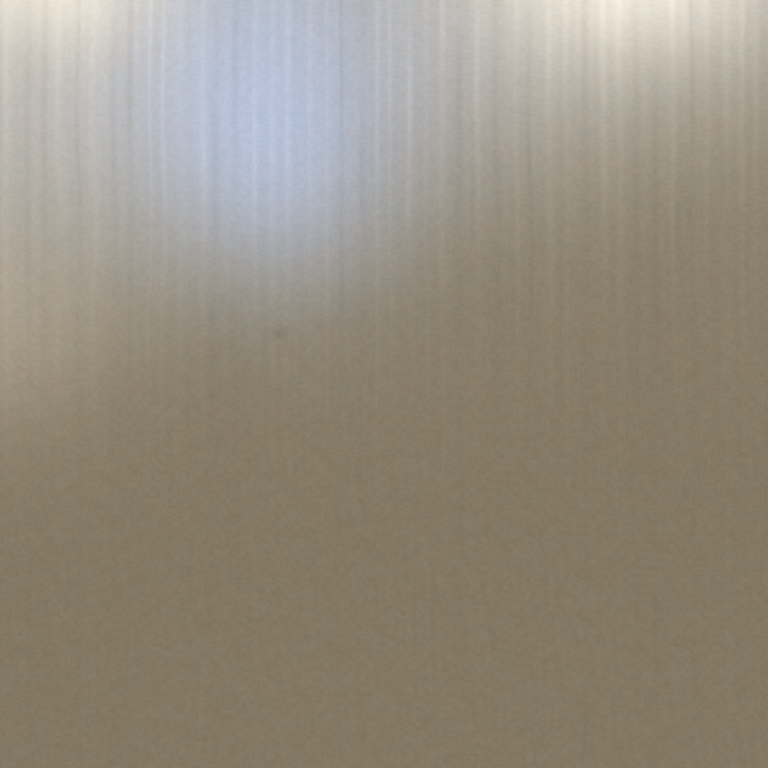
Write a Shadertoy shader that draws this texture.

```glsl
const vec3 LOW_METAL = vec3(0.515, 0.470, 0.388);
const vec3 MID_METAL = vec3(0.560, 0.525, 0.450);
const vec3 SILVER = vec3(0.695, 0.680, 0.655);
const vec3 SKY = vec3(0.715, 0.765, 0.870);
const vec3 WARM = vec3(0.740, 0.695, 0.610);
const vec3 LAMP = vec3(0.965, 0.935, 0.875);
const float GROOVES = 44.0;
const float GROOVE_DEPTH = 0.055;
const float GRAIN_SCALE = 300.0;
const float GRAIN_DEPTH = 0.036;
const float TINT_DEPTH = 0.012;

float hash(vec2 p) {
    return fract(sin(dot(p, vec2(127.1, 311.7))) * 43758.5453);
}

float noise(vec2 p) {
    vec2 cell = floor(p);
    vec2 f = fract(p);
    f = f * f * (3.0 - 2.0 * f);
    float bottom = mix(hash(cell), hash(cell + vec2(1.0, 0.0)), f.x);
    float top = mix(hash(cell + vec2(0.0, 1.0)), hash(cell + 1.0), f.x);
    return mix(bottom, top, f.y);
}

float glow(vec2 p, vec2 center, vec2 radius) {
    vec2 d = (p - center) / radius;
    return exp(-dot(d, d));
}

// Blurred reflections on the sheet
vec3 reflections(vec2 p) {
    vec3 color = mix(LOW_METAL, MID_METAL, smoothstep(0.2, 0.85, p.y - 0.1 * p.x));
    color = mix(color, SILVER, smoothstep(0.40, 0.86, p.y - 0.3 * p.x));
    color = mix(color, WARM, 0.40 * glow(p, vec2(0.0, 0.58), vec2(0.15, 0.15)));
    vec2 leaning = p + vec2(0.15 * (p.y - 0.84), 0.0);
    color = mix(color, SKY, 0.90 * glow(leaning, vec2(0.335, 0.85), vec2(0.15, 0.19)));
    color = mix(color, SKY, 0.40 * glow(p, vec2(0.36, 0.93), vec2(0.25, 0.20)));
    color = mix(color, LAMP, 0.28 * glow(p, vec2(0.06, 1.0), vec2(0.20, 0.24)));
    color = mix(color, LAMP, 0.30 * glow(p, vec2(0.80, 1.0), vec2(0.23, 0.19)));
    color = mix(color, LAMP, 0.92 * glow(p, vec2(0.07, 1.03), vec2(0.13, 0.09)));
    return mix(color, LAMP, min(1.0, 1.1 * glow(p, vec2(0.82, 1.04), vec2(0.17, 0.10))));
}

// Soft vertical ridges, each jittered and broken along its length
float grooves(vec2 p) {
    float x = p.x * GROOVES + 0.25 * (noise(vec2(p.x * 9.0, p.y * 7.0)) - 0.5);
    float sum = 0.0;
    for (int i = -1; i <= 1; i++) {
        float id = floor(x) + float(i);
        float center = id + 0.3 + 0.4 * hash(vec2(id, 3.0));
        float width = mix(0.13, 0.26, hash(vec2(id, 8.0)));
        float strength = mix(0.3, 1.0, noise(vec2(id * 5.3, p.y * 9.0)));
        float side = mix(-0.8, 1.0, step(0.5 - 0.4 * p.x, hash(vec2(id, 5.0))));
        float d = (x - center) / width;
        sum += side * strength * exp(-d * d);
    }
    float brushed = noise(vec2(p.x * 130.0, p.y * 4.0)) - 0.5;
    return sum - 0.15 + 0.45 * brushed;
}

void mainImage(out vec4 fragColor, in vec2 fragCoord) {
    vec2 p = fragCoord / iResolution.xy;
    vec3 color = reflections(p);

    // Grooves show most under the light
    float lit = mix(0.12, 1.0, smoothstep(0.3, 0.95, p.y));
    color *= 1.0 + GROOVE_DEPTH * lit * grooves(p);

    // Faint smudge
    float smudge = glow(p, vec2(0.364, 0.564), vec2(0.014, 0.012))
                 + glow(p, vec2(0.422, 0.578), vec2(0.014, 0.009));
    color *= 1.0 - 0.07 * smudge * noise(p * 90.0);

    // Fine grain and faint colour mottling
    float grain = 0.65 * noise(p * GRAIN_SCALE) + 0.35 * noise(p * GRAIN_SCALE * 0.45 + 17.0) - 0.5;
    float tint = noise(p * 75.0 + 41.0) - 0.5;
    color += GRAIN_DEPTH * grain + TINT_DEPTH * tint * vec3(1.0, -0.3, -0.8);

    fragColor = vec4(clamp(color, 0.0, 1.0), 1.0);
}
```
